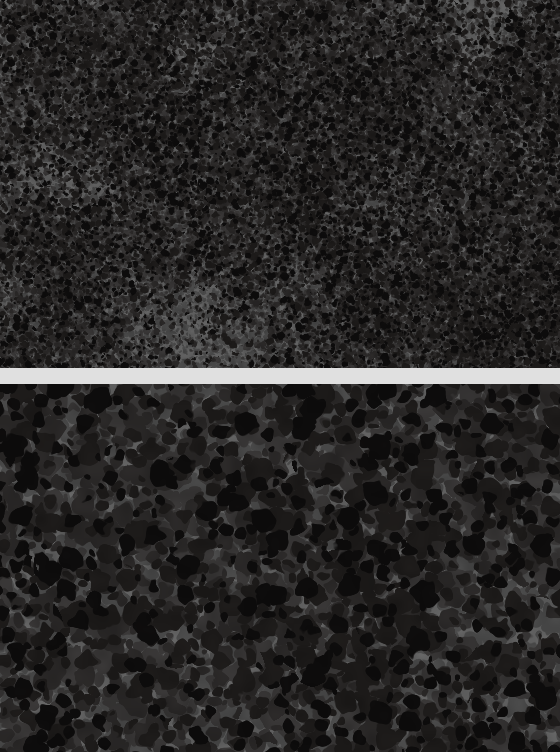
Top: the whole. Bottom: its middle third, enlarged.
A Shadertoy shader for this texture:

```glsl
// Dark speckled granite: pale mineral base under layers of ever darker irregular grains.

const int TONES = 5;
const vec3 PALE = vec3(0.37, 0.37, 0.37);
const vec3 GRAIN_TONE[TONES] = vec3[TONES](
    vec3(0.275, 0.275, 0.275),
    vec3(0.210, 0.203, 0.202),
    vec3(0.158, 0.150, 0.148),
    vec3(0.108, 0.100, 0.096),
    vec3(0.050, 0.046, 0.046));
// Chance that a grid cell holds a grain, per tone
const float GRAIN_CHANCE[TONES] = float[TONES](1.0, 0.56, 0.36, 0.32, 0.17);

float hash(vec2 p) {
    return fract(sin(dot(p, vec2(127.1, 311.7))) * 43758.5453);
}

float noise(vec2 p) {
    vec2 cell = floor(p), f = fract(p);
    f = f * f * (3.0 - 2.0 * f);
    float low = mix(hash(cell), hash(cell + vec2(1, 0)), f.x);
    float high = mix(hash(cell + vec2(0, 1)), hash(cell + vec2(1, 1)), f.x);
    return mix(low, high, f.y);
}

// Layered noise centred on zero
float cloud(vec2 p) {
    float sum = 0.0, weight = 0.5;
    for (int i = 0; i < 4; i++) {
        sum += weight * (noise(p) - 0.5);
        p = p * 2.03 + 17.3;
        weight *= 0.55;
    }
    return sum;
}

vec2 rotate(vec2 p, float angle) {
    float c = cos(angle), s = sin(angle);
    return vec2(c * p.x - s * p.y, s * p.x + c * p.y);
}

// Coverage of scattered round grains, one candidate per grid cell
float grains(vec2 p, float cellSize, float chance, float seed, float pixel) {
    vec2 q = rotate(p, seed * 1.7) / cellSize + seed * 7.31;
    vec2 home = floor(q);
    float edge = 0.6 * pixel / cellSize;
    float cover = 0.0;
    for (int y = -1; y <= 1; y++) {
        for (int x = -1; x <= 1; x++) {
            vec2 cell = home + vec2(x, y);
            vec2 key = cell + seed * 3.7;
            vec2 centre = cell + vec2(hash(key + 11.3), hash(key + 47.9));
            float radius = mix(0.25, 0.6, hash(key + 83.1));
            float present = step(hash(key + 5.7), chance);
            float disc = 1.0 - smoothstep(-edge, edge, distance(q, centre) - radius);
            cover = max(cover, present * disc);
        }
    }
    return cover;
}

void mainImage(out vec4 fragColor, in vec2 fragCoord) {
    float pixel = 1.0 / iResolution.y;
    vec2 p = fragCoord * pixel;

    // Ragged grain outlines
    vec2 wobble = vec2(noise(p * 140.0), noise(p * 140.0 + 61.7)) - 0.5;
    vec2 warped = p + 0.006 * wobble;

    // Broad light and dark drifts shared by all tones
    float drift = cloud(p * 3.2 + 4.6);

    // Paint from pale to dark, coarse and fine grains of each tone
    vec3 color = PALE;
    for (int i = 0; i < TONES; i++) {
        float seed = float(i) + 1.0;
        float patches = cloud(p * 5.0 + seed * 23.7);
        float chance = GRAIN_CHANCE[i] * clamp(1.0 + 2.4 * drift + 2.0 * patches, 0.15, 2.2);
        float coarse = grains(warped, 0.019, chance, seed, pixel);
        float fine = grains(warped, 0.0105, chance, seed + 8.5, pixel);
        color = mix(color, GRAIN_TONE[i], max(coarse, fine));
    }

    // Faint mottling within the grains
    color *= 0.9 + 0.2 * noise(p * 90.0 + 31.0);
    fragColor = vec4(color, 1.0);
}
```
